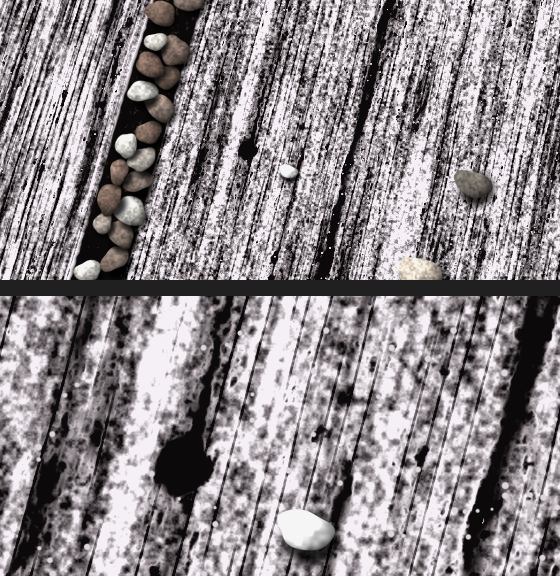
Top: the whole. Bottom: its middle third, enlarged.
Write a WebGL 2 fragment shader that draws this texture.

```glsl
#version 300 es
precision highp float;
// Weathered, soot-stained planks with a dark gap full of pebbles.
uniform vec2 u_resolution;
out vec4 fragColor;

float hash(vec2 p) {
  vec3 q = fract(p.xyx * 0.1031);
  q += dot(q, q.yzx + 33.33);
  return fract((q.x + q.y) * q.z);
}

float noise(vec2 p) {
  vec2 i = floor(p), f = fract(p);
  f = f * f * (3.0 - 2.0 * f);
  return mix(mix(hash(i), hash(i + vec2(1, 0)), f.x),
             mix(hash(i + vec2(0, 1)), hash(i + vec2(1, 1)), f.x), f.y);
}

float fbm(vec2 p) {
  float sum = 0.0, amp = 0.56;
  for (int i = 0; i < 3; i++) {
    sum += amp * noise(p);
    p = p * 2.03 + 17.3;
    amp *= 0.5;
  }
  return sum;
}

// Thin dark splits and broad sooty seams share this jittered row of lines.
float lineOffset(float q, float spacing, float seed, out float cell) {
  cell = floor(q / spacing);
  return q - (cell + 0.2 + 0.6 * hash(vec2(cell, seed))) * spacing;
}

vec3 wood(vec2 p, float q, float px) {
  float leftPlank = step(q, 0.347);
  float fibre = fbm(vec2(q * 80.0, p.y * 3.0));
  float grit = fbm(vec2(q * 60.0, p.y * 24.0) + 40.0);
  float speck = fbm(p * 120.0);
  float bands = fbm(vec2(q * 17.0, p.y * 1.8) + 9.0);

  float tone = 0.725 - 0.07 * leftPlank
    + mix(1.15, 1.9, leftPlank) * (fibre - 0.5)
    + mix(1.4, 0.9, leftPlank) * (speck - 0.5)
    + 0.9 * (grit - 0.5) - 0.6 * (bands - 0.5);

  // Splits along the grain
  float cell;
  float split = abs(lineOffset(q + 0.004 * noise(vec2(q * 20.0, p.y * 9.0)), 0.026, 3.0, cell));
  float broken = smoothstep(0.4, 0.6, noise(vec2(cell * 7.3, p.y * 4.0)));
  tone -= 0.5 * broken * (1.0 - smoothstep(0.0008, 0.0012 + px, split));

  // Soot gathers in seams and ragged blotches
  float seam = lineOffset(q, 0.11, 8.0, cell) / (0.005 + 0.009 * hash(vec2(cell, 5.0)));
  float soot = 0.45 * bands + 0.55 * grit + 0.25 * speck;
  soot += 0.17 * exp(-seam * seam) * noise(vec2(cell * 3.7, p.y * 3.0));
  soot += 0.24 * exp(-pow((q - 1.145) / 0.014, 2.0));
  float knot = length((p - vec2(0.88, 0.466)) * vec2(1.0, 0.9));
  soot += 0.4 * (1.0 - smoothstep(0.015, 0.042, knot));
  tone = mix(tone, 0.04, smoothstep(0.72, 0.85, soot));

  // Pale crumbs
  vec2 grid = p / 0.015, id = floor(grid);
  vec2 spot = 0.3 + 0.4 * vec2(hash(id + 2.0), hash(id + 71.0));
  float radius = 0.08 + 0.17 * hash(id + 31.0);
  float crumb = 1.0 - smoothstep(radius - 0.06, radius + 0.1, length(fract(grid) - spot));
  crumb *= step(hash(id + 11.0), 0.05 + 0.09 * smoothstep(0.6, 1.3, q));
  tone = clamp(mix(tone, 0.85, crumb), 0.04, 0.95);

  vec3 color = mix(vec3(0.045, 0.036, 0.042), vec3(0.96, 0.94, 0.965), (tone - 0.04) / 0.91);
  return color + vec3(0.012, -0.004, -0.004) * sin(3.14 * tone);
}

// Rounded pebble with an uneven outline, soft shadow and mottled surface
void pebble(inout vec3 color, vec2 p, vec2 center, float radius, vec3 tint, float turn, float seed, float px) {
  vec2 d = (p - center) / radius;
  vec2 e = mat2(cos(turn), -sin(turn), sin(turn), cos(turn)) * d;
  e.y *= 1.08 + 0.4 * hash(vec2(seed, 6.0));
  float angle = atan(e.y, e.x);
  float k = length(e) / (1.0 + 0.06 * sin(2.0 * angle + seed) + 0.07 * sin(3.0 * angle + seed * 2.3)
    + 0.03 * sin(5.0 * angle + seed * 4.1));
  float shadow = 1.0 - smoothstep(0.6, 1.25, length(d - vec2(0.18, -0.3)));
  color *= 1.0 - 0.8 * shadow;
  vec3 normal = vec3(d * 0.8, sqrt(max(0.0, 1.0 - 0.8 * k * k)));
  float light = 0.3 + 0.75 * max(0.0, dot(normalize(normal), normalize(vec3(-0.35, 0.5, 0.8))));
  float mottle = 0.5 + 0.6 * fbm(p * 45.0 + seed * 9.0) + 0.35 * noise(p * 140.0);
  vec3 surface = min(tint * light * mottle, vec3(0.96));
  color = mix(color, surface, 1.0 - smoothstep(1.0 - px / radius, 1.0 + px / radius, k));
}

void main() {
  vec2 p = gl_FragCoord.xy / u_resolution.y;
  float px = 1.0 / u_resolution.y;

  // Grain coordinate: slanted lines that fan slightly
  float q = (p.x - 0.31 * p.y) / (1.0 - 0.06 * p.y);
  q += 0.007 * (noise(vec2(q * 6.0, p.y * 3.0)) - 0.5);
  vec3 color = wood(p, q, px);

  // Gap between planks
  float edge = abs(q - 0.347) - 0.093 + 0.006 * (noise(p * 50.0) - 0.5);
  color *= 0.6 + 0.4 * smoothstep(0.0, 0.012, edge);
  vec3 dirt = vec3(0.04, 0.032, 0.03) + vec3(0.16, 0.12, 0.1) * smoothstep(0.66, 0.85, fbm(p * 60.0));
  color = mix(dirt, color, smoothstep(-px, px, edge));

  // Pebbles fill the gap in two staggered rows
  for (int i = 0; i < 22; i++) {
    float s = float(i), h = hash(vec2(s, 21.0));
    if (hash(vec2(s, 52.0)) < 0.06) continue;
    float y = (s + 0.2 + 0.5 * hash(vec2(s, 33.0))) / 21.5;
    float side = (mod(s, 2.0) * 2.0 - 1.0) * 0.042 + 0.018 * (h - 0.5);
    vec2 center = vec2((0.347 + side) * (1.0 - 0.06 * y) + 0.31 * y, y);
    vec3 tint = mix(vec3(0.55, 0.45, 0.4), vec3(1.02, 1.01, 0.98), smoothstep(0.1, 0.9, hash(vec2(s, 44.0))));
    float radius = 0.036 + 0.022 * hash(vec2(s, 15.0));
    pebble(color, p, center, radius, tint, 6.28 * hash(vec2(s, 4.0)), s + 1.0, px);
  }

  // Loose stones on the planks
  pebble(color, p, vec2(1.03, 0.388), 0.034, vec3(1.25), -0.2, 3.0, px);
  pebble(color, p, vec2(1.69, 0.344), 0.066, vec3(0.56, 0.53, 0.49), -0.35, 8.0, px);
  pebble(color, p, vec2(1.5, 0.015), 0.085, vec3(1.0, 0.94, 0.87), -0.5, 5.0, px);

  fragColor = vec4(color, 1.0);
}
```
